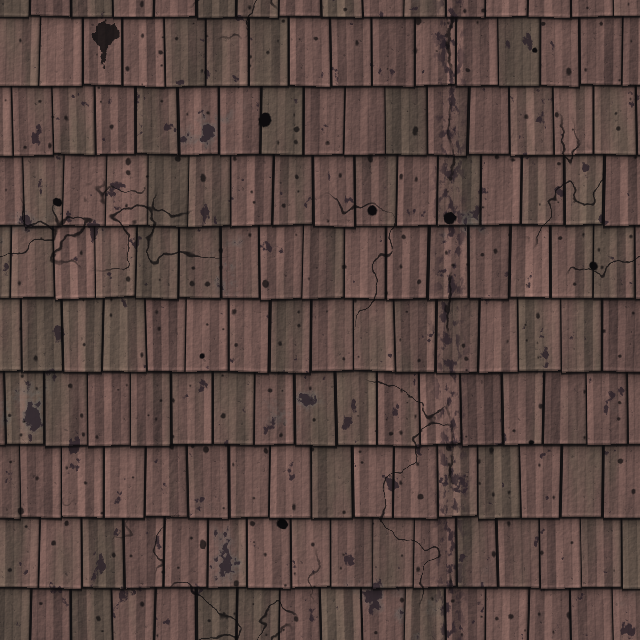
Give the GLSL for this texture, as a WebGL 2 fragment shader.

```glsl
#version 300 es
precision highp float;
// Weathered clay roof: nine overlapping courses of about fifteen ribbed tiles.
// Each tile gets hashed edges, tilt and tint; gradient noise adds grain,
// stains, lichen and cracks, and hashed cells scatter ragged holes.
uniform vec2 u_resolution;
out vec4 fragColor;

const float COLS = 15.4, ROWS = 9.0, RIBS = 5.0, ID_PERIOD = 32.0;
const float COURSE_START = 0.0247, COURSE_DRIFT = 0.0058;
const float COURSE_PHASE[9] = float[9](0.98, 0.29, 0.55, 0.28, 0.5, 0.1, 0.5, 0.97, 0.72);
const float EDGE_JITTER = 0.06, EDGE_TILT = 0.1, DROP = 0.03;
const float GAP_MIN = 0.006, GAP_MAX = 0.042;
const float STREAK_X = 0.704, STREAK_WIDTH = 0.021;
const vec3 CLAY_DARK = vec3(0.18, 0.145, 0.145);
const vec3 CLAY_LIGHT = vec3(0.54, 0.412, 0.38);
const vec3 MOSS_TINT = vec3(0.87, 0.96, 0.91);
const vec3 LICHEN = vec3(0.37, 0.38, 0.37);
const vec3 STAIN = vec3(0.16, 0.125, 0.15);
const vec3 VOID = vec3(0.05, 0.045, 0.05);
const float TAU = 6.28318;

vec2 hash2(vec2 p) {
  uvec2 q = uvec2(ivec2(p)) * 1664525u + 1013904223u;
  for (int i = 0; i < 2; i++) {
    q.x += q.y * 1664525u;
    q.y += q.x * 1664525u;
    q ^= q >> 16u;
  }
  return vec2(q >> 8u) / 16777216.0;
}

// Gradient noise that wraps after the given number of cells
float corner(vec2 cell, vec2 d, vec2 period) {
  float a = TAU * hash2(mod(cell, period) + period * 7.0).x;
  return dot(vec2(cos(a), sin(a)), d);
}
float gradientNoise(vec2 p, vec2 period) {
  vec2 i = floor(p), f = p - i, w = f * f * f * (f * (f * 6.0 - 15.0) + 10.0);
  vec2 e = vec2(1, 0);
  return mix(mix(corner(i, f, period), corner(i + e, f - e, period), w.x),
             mix(corner(i + e.yx, f - e.yx, period), corner(i + 1.0, f - 1.0, period), w.x), w.y);
}
float fbm(vec2 uv, vec2 freq) {
  float sum = 0.0, amp = 1.0;
  for (int i = 0; i < 4; i++, amp *= 0.5, freq *= 2.0) sum += amp * gradientNoise(uv * freq, freq);
  return sum;
}

// Tile under a point: id, position across it, distance to its side, lower edge
struct Tile { vec2 id; float u; float side; float bottom; };

float sideEdge(float i, float row, float v) {
  vec2 h = hash2(vec2(mod(i, ID_PERIOD), mod(row, ROWS))) - 0.5;
  return i + EDGE_JITTER * h.x + EDGE_TILT * h.y * (v - row - 0.5);
}
Tile findTile(float x, float v, float row) {
  float g = x * COLS - COURSE_PHASE[int(mod(row, ROWS))];
  float c = floor(g);
  if (g < sideEdge(c, row, v)) c -= 1.0;
  else if (g > sideEdge(c + 1.0, row, v)) c += 1.0;
  float left = sideEdge(c, row, v), right = sideEdge(c + 1.0, row, v);
  vec2 id = vec2(mod(c, ID_PERIOD), mod(row, ROWS));
  float u = (g - left) / (right - left);
  vec2 h = hash2(id + 40.0) - 0.5;
  float drop = DROP * (h.x + h.y * (u - 0.5) * 2.0);
  return Tile(id, u, min(g - left, right - g), row + 1.0 + drop);
}

// Raised ribs are lighter than the grooves between them
float ribTone(float k, vec2 id) {
  return 0.2 * (0.5 - mod(k, 2.0)) + 0.26 * (hash2(id * 8.0 + vec2(k, 200.0)).x - 0.5);
}

// Ragged holes, at most one per cell
float holes(vec2 uv, float cells, float chance, float radius, float ragged, float aa) {
  vec2 id = floor(uv * cells), h = hash2(id + cells * 3.0), k = hash2(id + cells * 5.0);
  vec2 d = uv - (id + 0.25 + 0.5 * h) / cells;
  float r = radius * (0.5 + k.y);
  float dist = length(d * vec2(1.0, 0.6 + 0.6 * h.x)) + ragged * r;
  return step(k.x, chance) * (1.0 - smoothstep(r - aa, r + aa, dist));
}

void main() {
  vec2 uv = gl_FragCoord.xy / u_resolution;
  float aa = 1.0 / min(u_resolution.x, u_resolution.y), depth = 1.0 - uv.y;
  float v = (depth - COURSE_START - COURSE_DRIFT * cos(TAU * (depth - 0.82))) * ROWS;

  // Choose the topmost tile and the one shading it from above
  float row = floor(v - DROP);
  Tile tile = findTile(uv.x, v, row);
  if (v > tile.bottom) tile = findTile(uv.x, v, ++row);
  float below = v - findTile(uv.x, v, row - 1.0).bottom, above = tile.bottom - v;

  // Ribbed clay with individual tint, long smears and rough, lit grain
  vec2 h = hash2(tile.id + 90.0);
  float rib = tile.u * RIBS, k = floor(rib), f = rib - k;
  float tone = 0.635 + 0.16 * (h.x - 0.5) + mix(ribTone(k, tile.id), ribTone(k + 1.0, tile.id), smoothstep(0.76, 1.0, f));
  tone -= 0.12 * smoothstep(0.7, 0.88, f) * (1.0 - smoothstep(0.9, 1.0, f));
  float rough = fbm(uv, vec2(120));
  float relief = rough - fbm(uv + vec2(0.0014, -0.0014), vec2(120));
  tone += 0.19 * relief + 0.17 * fbm(uv, vec2(75, 10)) + 0.07 * fbm(uv, vec2(7));
  tone -= 0.3 * smoothstep(0.45, 0.75, rough);
  vec3 color = mix(CLAY_DARK, CLAY_LIGHT, tone);
  color *= mix(vec3(1), MOSS_TINT, smoothstep(0.4, 1.05, h.y + 0.5 * fbm(uv, vec2(20, 5))));

  // Lichen, stains and the worn vertical streak
  float patches = gradientNoise(uv * 7.0, vec2(7)), blot = fbm(uv, vec2(30, 22)) + 0.25 * rough;
  color = mix(color, LICHEN, 0.5 * smoothstep(0.28, 0.5, patches) * smoothstep(-0.1, 0.5, blot));
  color = mix(color, STAIN, 0.8 * smoothstep(0.5, 0.64, blot + 0.45 * patches));
  float offset = uv.x - STREAK_X - 0.012 * fbm(vec2(0.37, uv.y), vec2(1, 9));
  float streak = exp(-pow(offset / STREAK_WIDTH, 2.0));
  color = mix(color, STAIN, 0.8 * streak * smoothstep(0.0, 0.35, fbm(uv, vec2(80, 50))));

  // Jagged cracks, holes and one broken corner
  vec2 bent = uv + 0.006 * vec2(blot, fbm(uv, vec2(34)));
  float crack = (1.0 - smoothstep(0.004, 0.018, abs(fbm(bent, vec2(5))))) * smoothstep(0.16, 0.3, gradientNoise(uv * 4.0, vec2(4)));
  crack = max(crack, (1.0 - smoothstep(0.5 * aa, 2.0 * aa, abs(offset + 0.006 * blot))) * smoothstep(-0.1, 0.2, fbm(uv, vec2(3, 7))));
  float pits = max(holes(uv, 8.0, 0.16, 0.007, 0.8 * blot, aa), 0.7 * holes(uv, 42.0, 0.16, 0.0022, 1.4 * blot, aa));
  vec2 chip = (uv - vec2(0.163, 0.943)) / vec2(0.023, 0.038);
  float broken = 1.0 - smoothstep(0.9, 1.0, abs(chip.x) + abs(chip.y) + 0.8 * blot);
  color = mix(color, VOID, max(max(0.75 * crack, pits), 0.8 * broken));

  // Bevelled sides, lower lip, cast shadow and open joints
  color *= 1.0 - 0.25 * smoothstep(0.9, 1.0, tile.u);
  color *= 1.0 + 0.12 * smoothstep(0.07, 0.04, above) - 0.4 * smoothstep(0.03, 0.005, above);
  color *= 1.0 - 0.55 * exp(-max(below, 0.0) * 17.0);
  color = mix(color, VOID, 0.75 * (1.0 - smoothstep(0.01, 0.045, below)));
  float gap = mix(GAP_MIN, GAP_MAX, hash2(tile.id + 60.0).x), soft = aa * COLS;
  color = mix(color, VOID, 0.92 * (1.0 - smoothstep(gap - 0.5 * soft, gap + 0.6 * soft, tile.side)));
  fragColor = vec4(clamp(color, 0.0, 1.0), 1.0);
}
```
